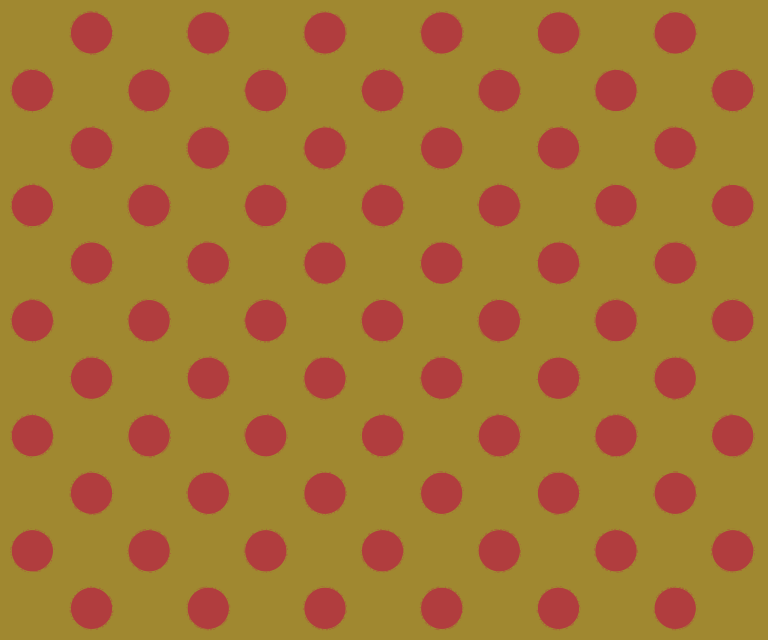
This pattern is drawn by a WebGL 2 fragment shader. Its source:

```glsl
#version 300 es
precision highp float;

#define ASPECT 1.2
#define COLUMN_PITCH 0.1824
#define ROW_PITCH 0.0899
#define FIRST_DOT vec2(0.143, 0.0495)
#define STAGGER 0.493
#define RADIUS 0.0322
#define FRINGE_WIDTH 0.0026
#define FRINGE_GRAIN 426.0
#define FRINGE_STRENGTH 0.4
#define OCHRE vec3(0.627, 0.533, 0.188)
#define BRICK_RED vec3(0.694, 0.239, 0.243)

uniform vec2 u_resolution;
out vec4 fragColor;

float hash(vec2 cell) {
    vec3 q = fract(vec3(cell.xyx) * 0.1031);
    q += dot(q, q.yzx + 33.33);
    return fract((q.x + q.y) * q.z);
}

// Signed distance to the nearest dot of the staggered rows
float dotDistance(vec2 p) {
    vec2 q = p - FIRST_DOT;
    float row = round(q.y / ROW_PITCH);
    float column = q.x / COLUMN_PITCH - STAGGER * mod(row, 2.0);
    vec2 local = vec2((column - round(column)) * COLUMN_PITCH,
                      q.y - row * ROW_PITCH);
    return length(local) - RADIUS;
}

void main() {
    vec2 p = gl_FragCoord.xy / u_resolution * vec2(ASPECT, 1.0);
    float pixel = 1.0 / u_resolution.y;
    float d = dotDistance(p);

    // Solid dot with a smooth edge
    float coverage = 1.0 - smoothstep(-0.6 * pixel, 0.6 * pixel, d);

    // Broken, speckled fringe just outside the dot
    float speck = smoothstep(0.35, 0.9, hash(floor(p * FRINGE_GRAIN)));
    float ring = 1.0 - smoothstep(0.5 * FRINGE_WIDTH, 1.3 * FRINGE_WIDTH, d);
    float fringe = FRINGE_STRENGTH * speck * ring;

    fragColor = vec4(mix(OCHRE, BRICK_RED, max(coverage, fringe)), 1.0);
}
```
